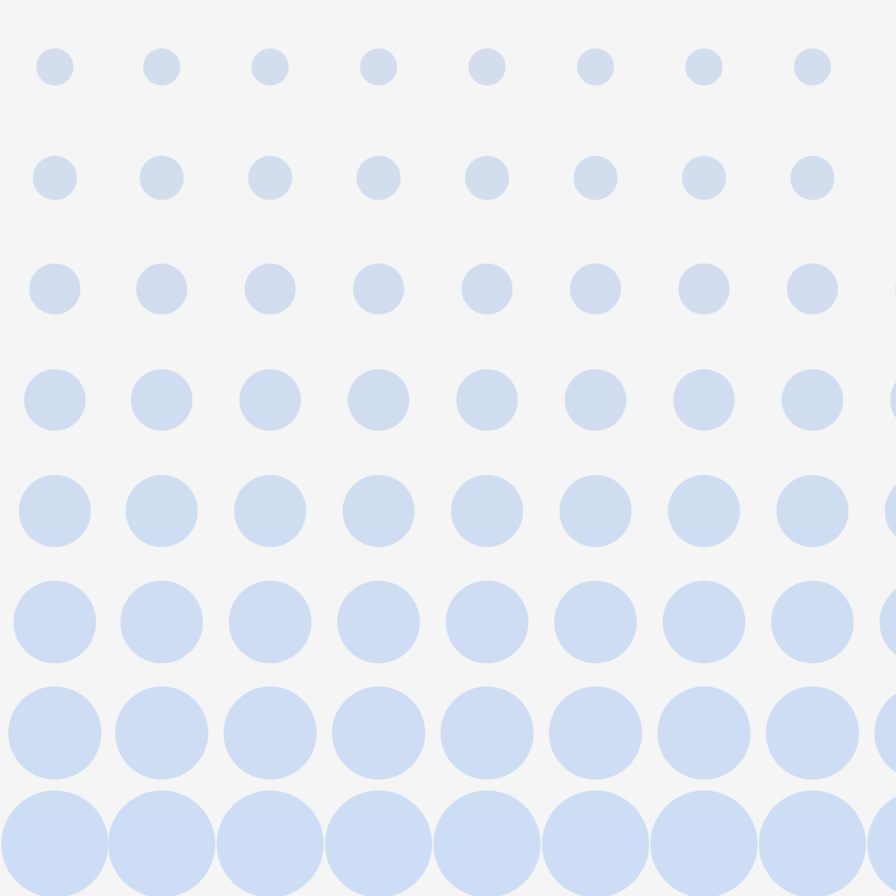
This pattern is drawn by a three.js fragment shader. Its source:

```glsl
// Halftone grid of pale blue dots that shrink from the bottom row to the top.
// Each point measures its distance to the two nearest columns of its row;
// the dot radius follows the row and the tint follows the height.

#define COLUMN_PITCH 0.12105
#define ROW_PITCH 0.1239
#define FIRST_DOT vec2(0.0594, 0.058)
#define LAST_ROW 7.0
#define EDGE_SOFTNESS 0.001
#define FIRST_COLUMN_SHIFT 0.0018
#define BASE_RADIUS 0.0578
#define RADIUS_STEP 0.00586
#define RADIUS_BEND 0.00195

varying vec2 vUv;

const vec3 PAPER = vec3(0.961);
const vec3 LOW_BLUE = vec3(0.802, 0.866, 0.962);
const vec3 HIGH_BLUE = vec3(0.828, 0.867, 0.926);

// Even shrink per row, with a larger bottom row and a gentler top end.
float dotRadius(float row) {
  float bend = max(1.0 - row, 0.0) + max(row - 5.0, 0.0);
  return BASE_RADIUS - RADIUS_STEP * row + RADIUS_BEND * bend;
}

// Dot center; the leftmost column sits slightly inward.
vec2 dotCenter(float column, float row) {
  vec2 center = FIRST_DOT + vec2(column * COLUMN_PITCH, row * ROW_PITCH);
  center.x += FIRST_COLUMN_SHIFT * (1.0 - step(0.5, column));
  return center;
}

// Signed distance to the closest dot of the nearest row.
float dotField(vec2 p) {
  float row = clamp(floor((p.y - FIRST_DOT.y) / ROW_PITCH + 0.5), 0.0, LAST_ROW);
  float leftColumn = floor((p.x - FIRST_DOT.x) / COLUMN_PITCH);
  float nearest = 1.0;
  for (int i = 0; i < 2; i++) {
    float column = max(leftColumn + float(i), 0.0);
    nearest = min(nearest, distance(p, dotCenter(column, row)));
  }
  return nearest - dotRadius(row);
}

void main() {
  float coverage = 1.0 - smoothstep(-EDGE_SOFTNESS, EDGE_SOFTNESS, dotField(vUv));
  vec3 tint = mix(LOW_BLUE, HIGH_BLUE, vUv.y);
  gl_FragColor = vec4(mix(PAPER, tint, coverage), 1.0);
}
```
